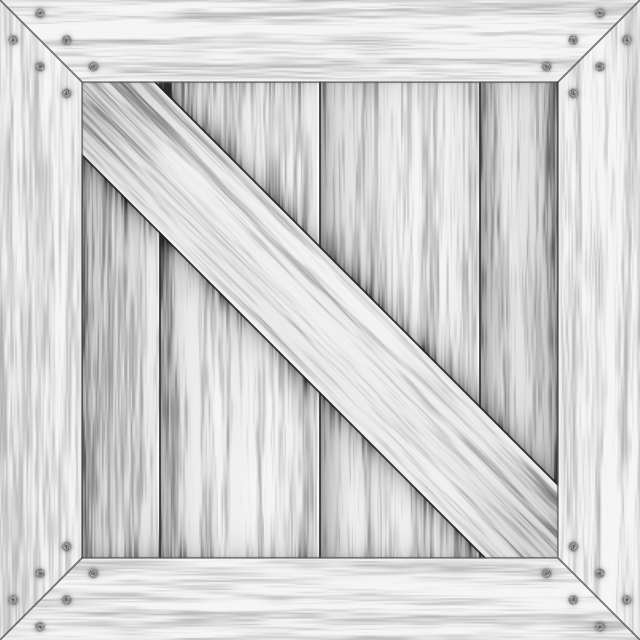
This texture is drawn by a Shadertoy shader. Its source:

```glsl
// Pale wooden crate side: a mitred frame with nails, upright planks and a diagonal brace.
// Stretched value noise gives the grain; edge distances give seams, shadows and bevels.

const float FRAME = 0.128;         // frame board width
const float BRACE = 0.0802;        // half width of the diagonal brace
const float PLANKS = 4.0;          // plank columns over the full canvas
const float LINE = 0.0005;         // half width of seams
const float LIGHT_WOOD = 0.962;
const float FRAME_GRAIN = 0.25;
const float BRACE_GRAIN = 0.3;
const float PLANK_GRAIN = 0.3;
const float SHADOW_REACH = 0.021;
const float NAIL_RADIUS = 0.0074;
const vec2 NAIL_START = vec2(0.0625, 0.0208);
const float NAIL_STEP = 0.0417;

float hash(vec2 p) {
    vec3 h = fract(vec3(p.xyx) * 0.1031);
    h += dot(h, h.yzx + 33.33);
    return fract((h.x + h.y) * h.z);
}

float noise(vec2 p) {
    vec2 i = floor(p), f = fract(p);
    f = f * f * (3.0 - 2.0 * f);
    return mix(mix(hash(i), hash(i + vec2(1, 0)), f.x),
               mix(hash(i + vec2(0, 1)), hash(i + 1.0), f.x), f.y);
}

// Darkness of the wood fibres, 0 to 1; x runs across the board, y along it.
float grain(vec2 p, float seed) {
    p.x += 0.002 * noise(p * vec2(9.0, 3.0) + seed);
    vec2 scale = vec2(48.0, 1.1);
    float sum = 0.0;
    for (int i = 0; i < 4; i++) {
        sum += 0.25 * noise(p * scale + seed * 17.3);
        scale *= vec2(2.03, 2.7);
    }
    return smoothstep(0.34, 0.88, sum);
}

float seam(float d, float px) {
    return 1.0 - smoothstep(LINE, LINE + 1.2 * px, abs(d));
}

float fade(float d, float reach) {
    return exp(-max(d, 0.0) / reach);
}

// Upright planks, darkened beside seams, frame and brace.
float planks(vec2 p, float braceGap, float px) {
    float id = floor(p.x * PLANKS);
    float left = p.x - max(FRAME, id / PLANKS);
    float right = min(1.0 - FRAME, (id + 1.0) / PLANKS) - p.x;
    float fibre = grain(p, id + 3.0);
    float broad = noise(vec2(p.x * 38.0, p.y * 1.5 + id * 7.0));
    float lastPlank = step(PLANKS - 1.5, id);
    float lit = (1.0 - 0.45 * fade(left, SHADOW_REACH))
              * (1.0 - mix(0.1, 0.5, lastPlank) * fade(right, SHADOW_REACH))
              * (1.0 - 0.5 * fade(braceGap, SHADOW_REACH * 0.8))
              * (1.0 - 0.25 * fade(p.y - FRAME, SHADOW_REACH))
              * (1.0 - 0.15 * fade(1.0 - FRAME - p.y, SHADOW_REACH));
    float tone = LIGHT_WOOD - PLANK_GRAIN * fibre - 0.07 * broad * broad;
    tone -= (1.0 - lit) * (0.48 + 0.6 * fibre + 0.2 * broad);
    tone += 0.1 * seam(right - 0.003, px);
    float split = min(left, right);
    return mix(max(tone, 0.16), 0.16, 0.85 * seam(split, px));
}

// Diagonal board with worn light edges and darker ends.
float brace(vec2 p, float across, float px) {
    float along = (p.x - p.y) * 0.70711;
    float fibre = grain(vec2(across, along), 11.0);
    float broad = noise(vec2(across * 42.0, along * 2.0 + 5.0));
    float ends = smoothstep(0.3, 0.52, abs(along));
    float tone = LIGHT_WOOD - BRACE_GRAIN * fibre - 0.07 * broad;
    tone -= ends * (0.08 + 0.2 * fibre);
    float rim = smoothstep(0.011, 0.004, BRACE - abs(across));
    return mix(tone, 0.95, 0.75 * rim);
}

// Four mitred boards; corner holds the distances to the nearest sides.
float frame(vec2 q, vec2 corner, float px) {
    bool level = abs(q.y) > abs(q.x);
    vec2 board = level ? q.yx : q;
    float fibre = grain(board, board.x > 0.0 ? 21.0 : 27.0 + float(level));
    float depth = min(corner.x, corner.y);
    float tone = LIGHT_WOOD - FRAME_GRAIN * fibre;
    tone = mix(tone, 0.96, 0.7 * smoothstep(0.007, 0.002, FRAME - depth));
    tone -= 0.05 * fade(depth, 0.003);
    return mix(tone, 0.3, 0.75 * seam((corner.x - corner.y) * 0.70711, px));
}

// Three nails on either side of each mitre.
float nails(float tone, vec2 corner, float px) {
    vec2 c = corner.x > corner.y ? corner : corner.yx;
    for (int i = 0; i < 3; i++) {
        vec2 e = c - NAIL_START - NAIL_STEP * float(i);
        float d = length(e);
        float wear = noise(e * 700.0 + float(i) * 9.0);
        float head = 0.52 + 0.3 * wear - 0.35 * fade(d, 0.003);
        head -= 0.08 * smoothstep(0.0025, 0.0, abs(d - NAIL_RADIUS * 0.85));
        tone -= 0.2 * fade(d - NAIL_RADIUS, 0.0025);
        tone = mix(tone, head, smoothstep(px, -px, d - NAIL_RADIUS));
    }
    return tone;
}

void mainImage(out vec4 fragColor, in vec2 fragCoord) {
    vec2 p = fragCoord / iResolution.xy;
    float px = 1.0 / iResolution.y;
    vec2 q = p - 0.5, corner = 0.5 - abs(q);
    float across = (q.x + q.y) * 0.70711;
    float braceGap = abs(across) - BRACE;
    float inner = min(corner.x, corner.y) - FRAME;

    float tone = mix(brace(p, across, px), planks(p, braceGap, px),
                     smoothstep(-px, px, braceGap));
    tone = mix(tone, 0.12, 0.85 * seam(braceGap - LINE, px));
    float border = nails(frame(q, corner, px), corner, px);
    tone = mix(border, tone, smoothstep(-px, px, inner));
    tone = mix(tone, 0.3, 0.65 * seam(inner - LINE, px));
    fragColor = vec4(vec3(clamp(tone, 0.0, 1.0)), 1.0);
}
```
